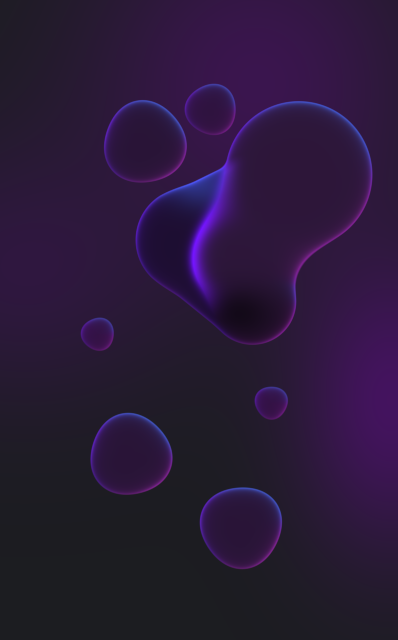
Write a Shadertoy shader that draws this background.

```glsl
const vec3 CHARCOAL = vec3(0.108, 0.112, 0.128);
const vec3 PLUM     = vec3(0.235, 0.080, 0.315);
const vec3 ORCHID   = vec3(0.265, 0.075, 0.370);
const vec3 DUSK     = vec3(0.185, 0.090, 0.250);
const vec3 BLUE     = vec3(0.17, 0.43, 0.95);
const vec3 VIOLET   = vec3(0.36, 0.09, 0.92);
const vec3 MAGENTA  = vec3(0.60, 0.10, 0.62);
const vec3 SEAM     = vec3(0.36, 0.01, 0.92);
const vec3 FRONT_FILL = vec3(0.175, 0.088, 0.225);
const vec3 BACK_FILL  = vec3(0.115, 0.055, 0.195);
const vec3 DROP_FILL  = vec3(0.160, 0.080, 0.215);
const float CANVAS_HALF_WIDTH = 0.31;
const float RIM_WIDTH  = 0.0024;
const float HALO_WIDTH = 0.0095;
const float WOBBLE     = 0.04;

// Drops: centre, radius, angle of the first bulge
const int DROP_COUNT = 6;
const vec4 DROPS[DROP_COUNT] = vec4[DROP_COUNT](
    vec4(0.225, 0.777, 0.0640, 1.75),
    vec4(0.329, 0.829, 0.0395, 1.05),
    vec4(0.152, 0.478, 0.0255, 0.95),
    vec4(0.423, 0.371, 0.0255, 0.55),
    vec4(0.203, 0.289, 0.0635, 1.80),
    vec4(0.376, 0.177, 0.0635, 0.60));

float glow(vec2 p, vec2 centre, vec2 size) {
    vec2 q = (p - centre) / size;
    return exp(-0.5 * dot(q, q));
}

float smoothMin(float a, float b, float k) {
    float h = max(k - abs(a - b), 0.0) / k;
    return min(a, b) - h * h * k * 0.25;
}

float circle(vec2 p, vec2 centre, float radius) {
    return length(p - centre) - radius;
}

float taperedCapsule(vec2 p, vec2 a, vec2 b, float ra, float rb) {
    vec2 axis = b - a;
    float t = clamp(dot(p - a, axis) / dot(axis, axis), 0.0, 1.0);
    return length(p - a - axis * t) - mix(ra, rb, t);
}

float frontLobe(vec2 p) {
    float lower = smoothMin(circle(p, vec2(0.379, 0.596), 0.078),
                            circle(p, vec2(0.396, 0.529), 0.065), 0.026);
    return smoothMin(circle(p, vec2(0.466, 0.727), 0.1146), lower, 0.078);
}

float backLobe(vec2 p) {
    vec2 root = vec2(0.293, 0.625);
    float lower = taperedCapsule(p, root, vec2(0.391, 0.529), 0.078, 0.065);
    float upper = taperedCapsule(p, root, vec2(0.391, 0.6875), 0.078, 0.065);
    return smoothMin(lower, upper, 0.015);
}

float body(vec2 p) {
    return smoothMin(frontLobe(p), backLobe(p), 0.010);
}

// Rim light: blue from above, magenta from the lower right
vec3 rimColor(vec2 n) {
    float above = smoothstep(0.0, 1.0, dot(n, vec2(0.5, 0.866)));
    float below = smoothstep(0.1, 0.9, dot(n, vec2(0.5, -0.866)));
    float dim = smoothstep(0.3, 1.0, dot(n, vec2(-0.5, -0.866)));
    return mix(mix(VIOLET, BLUE, above), MAGENTA, below) * (1.0 - 0.45 * dim);
}

vec3 glass(vec3 under, vec3 fill, float d, vec2 n, float strength, float pixel) {
    float depth = max(-d, 0.0);
    float light = 0.62 * exp(-depth / RIM_WIDTH) + 0.25 * exp(-depth / HALO_WIDTH);
    vec3 lit = fill + rimColor(n) * light * strength;
    return mix(under, lit, smoothstep(pixel, -pixel, d));
}

vec3 background(vec2 p) {
    vec3 c = CHARCOAL;
    c = mix(c, DUSK, 0.95 * glow(p, vec2(0.03, 0.58), vec2(0.19, 0.15)));
    c = mix(c, PLUM, 0.95 * glow(p, vec2(0.40, 0.87), vec2(0.19, 0.20)));
    return mix(c, ORCHID, glow(p, vec2(0.61, 0.375), vec2(0.105, 0.17)));
}

vec3 bodyFill(vec2 p) {
    float front = frontLobe(p);
    vec3 back = BACK_FILL + 0.28 * BLUE * glow(p, vec2(0.315, 0.71), vec2(0.035, 0.025));
    vec3 face = FRONT_FILL * mix(0.68, 1.0, smoothstep(0.47, 0.60, p.y));
    vec3 c = mix(back, face, smoothstep(0.006, -0.006, front));
    c *= 1.0 - 0.45 * glow(p, vec2(0.371, 0.512), vec2(0.035, 0.025));
    // Luminous fold where the front lobe meets the back one
    float width = front > 0.0 ? 0.007 : 0.014;
    float fold = exp(-pow(abs(front) / width, 1.4));
    fold *= smoothstep(0.495, 0.59, p.y) * smoothstep(0.41, 0.36, p.x);
    fold *= smoothstep(0.01, -0.01, backLobe(p));
    vec3 foldColor = mix(SEAM, VIOLET, smoothstep(0.65, 0.72, p.y));
    return c + foldColor * fold * mix(0.85, 0.5, smoothstep(0.64, 0.70, p.y));
}

void mainImage(out vec4 fragColor, in vec2 fragCoord) {
    float pixel = 1.0 / iResolution.y;
    vec2 p = (fragCoord - vec2(0.5 * iResolution.x, 0.0)) * pixel;
    p.x += CANVAS_HALF_WIDTH;
    vec3 color = background(p);

    // Scattered drops, smaller ones more translucent
    for (int i = 0; i < DROP_COUNT; i++) {
        vec4 drop = DROPS[i];
        vec2 q = p - drop.xy;
        float angle = atan(q.y, q.x);
        float d = length(q) - drop.z * (1.0 + WOBBLE * cos(3.0 * (angle - drop.w)));
        float size = smoothstep(0.02, 0.064, drop.z);
        vec3 fill = mix(PLUM * 0.85, DROP_FILL, size);
        color = glass(color, fill, d, q / max(length(q), 1e-4), mix(0.55, 0.9, size), pixel);
    }

    // Large merged body
    vec2 e = vec2(0.001, 0.0);
    vec2 slope = vec2(body(p + e.xy) - body(p - e.xy), body(p + e.yx) - body(p - e.yx));
    vec2 normal = slope / max(length(slope), 1e-5);
    color = glass(color, bodyFill(p), body(p), normal, 0.95, pixel);
    fragColor = vec4(color, 1.0);
}
```
